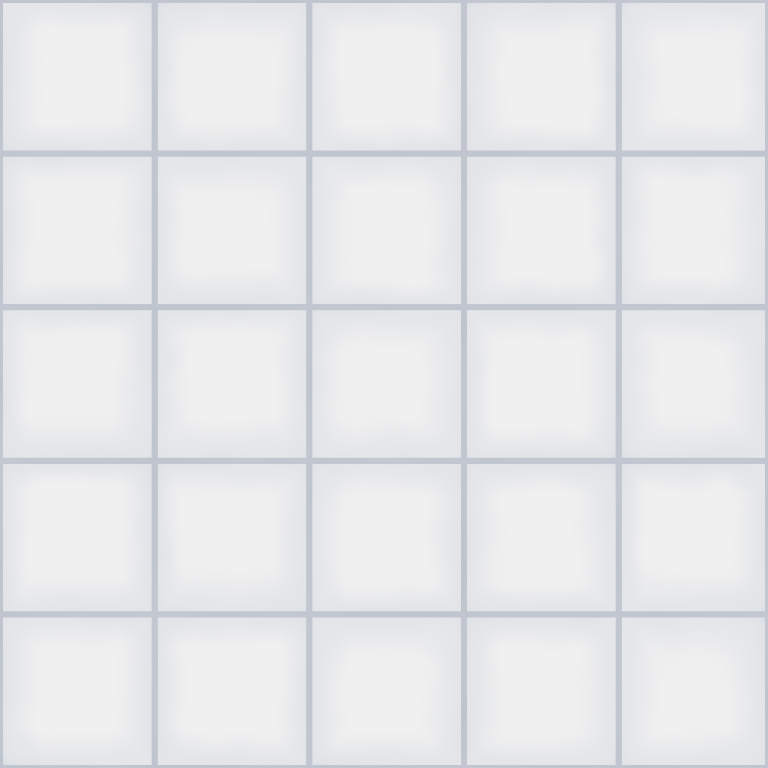
Write a WebGL 1 fragment shader that draws this texture.

```glsl
precision highp float;
// Glossy white wall tiles, five by five, separated by thin blue-grey grout.
// Each tile fades from a cool grey border to a pale centre; the border depth
// is hashed per side, and soft noise bends it and stains the rim.

uniform vec2 u_resolution;

#define PITCH vec2(0.2014, 0.2)
#define GROUT_HALF 0.0040
#define FADE_MIN 0.17
#define FADE_MAX 0.34
#define WOBBLE 0.055
#define RIM_DEPTH 0.055
#define CENTRE_COLOR vec3(0.941, 0.941, 0.942)
#define BORDER_COLOR vec3(0.897, 0.902, 0.914)
#define STAIN_COLOR vec3(0.835, 0.855, 0.880)
#define GROUT_COLOR vec3(0.755, 0.775, 0.815)

float hash(vec2 p) {
  vec3 q = fract(vec3(p.xyx) * 0.1031);
  q += dot(q, q.yzx + 33.33);
  return fract((q.x + q.y) * q.z);
}

float noise(vec2 p) {
  vec2 i = floor(p);
  vec2 f = fract(p);
  f = f * f * (3.0 - 2.0 * f);
  return mix(mix(hash(i), hash(i + vec2(1.0, 0.0)), f.x),
             mix(hash(i + vec2(0.0, 1.0)), hash(i + vec2(1.0, 1.0)), f.x), f.y);
}

// Hashed fade depth for one side of a tile.
float fadeDepth(vec2 cell, float side) {
  return mix(FADE_MIN, FADE_MAX, hash(cell * 7.0 + vec2(side * 13.0 + 5.0, side * 3.0 + 2.0)));
}

void main() {
  vec2 uv = gl_FragCoord.xy / u_resolution;
  float pixel = 1.0 / min(u_resolution.x, u_resolution.y);

  // Tile bounds; the last column is cut off by the canvas edge.
  vec2 cell = floor(uv / PITCH);
  vec2 low = cell * PITCH;
  vec2 high = min(low + PITCH, vec2(1.0));
  vec2 fromLow = uv - low;
  vec2 fromHigh = high - uv;
  vec2 nearest = min(fromLow, fromHigh);
  float edge = min(nearest.x, nearest.y) - GROUT_HALF;

  // Distances to the four sides in tile units, bent by noise.
  vec4 sides = (vec4(fromLow, fromHigh) - GROUT_HALF) / PITCH.y;
  float bend = (noise(uv * 32.0 + cell * 17.0) - 0.5) * WOBBLE;
  vec4 depth = vec4(fadeDepth(cell, 0.0), fadeDepth(cell, 1.0),
                    fadeDepth(cell, 2.0), fadeDepth(cell, 3.0));
  vec4 fade = smoothstep(vec4(0.0), depth, sides + bend);
  float glaze = fade.x * fade.y * fade.z * fade.w;
  vec3 color = mix(BORDER_COLOR, CENTRE_COLOR, glaze);

  // Uneven stain along the rim, deeper in the corners.
  vec4 rim = exp(-max(sides, 0.0) / RIM_DEPTH);
  float along = max(max(rim.x, rim.y), max(rim.z, rim.w));
  float corner = max(rim.x, rim.z) * max(rim.y, rim.w);
  float patches = noise(uv * 21.0 + 40.0);
  float stain = along * 0.30 * patches + corner * 0.55 * patches * patches;
  color = mix(color, STAIN_COLOR, stain);

  // Grout with a faint drift in tone.
  vec3 grout = GROUT_COLOR + (noise(uv * 14.0 + 9.0) - 0.5) * vec3(0.016, 0.014, 0.006);
  float tileMask = smoothstep(-0.5 * pixel, 0.5 * pixel, edge);
  gl_FragColor = vec4(mix(grout, color, tileMask), 1.0);
}
```
